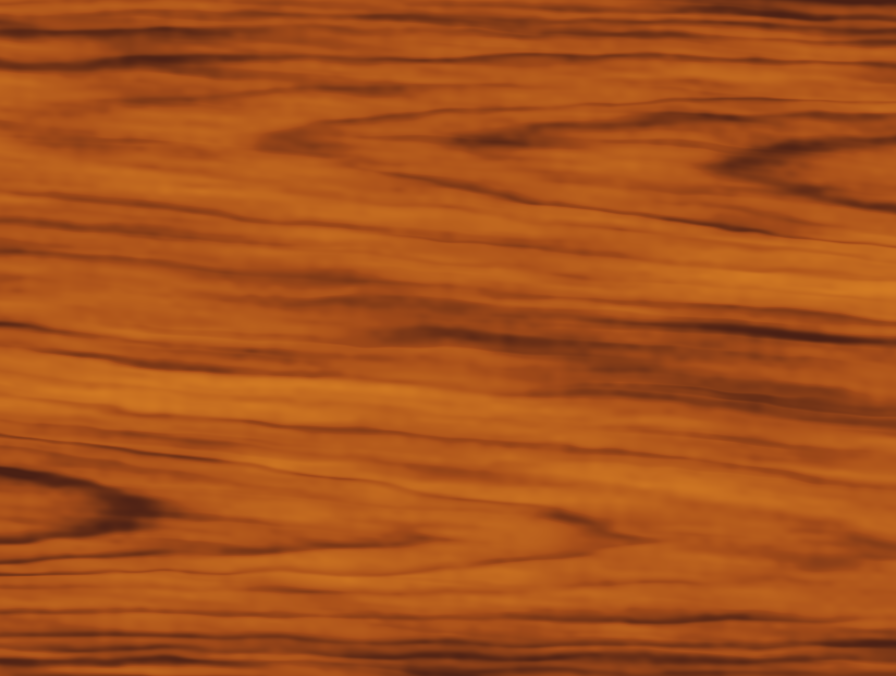
Write a Shadertoy shader that draws this texture.

```glsl
// Polished orange-brown wood with two long cathedral figures, one the half-turn of the other.
// Growth rings are level lines of a stretched ring field; soft latewood lines sit at
// chosen ring radii, and stretched value noise adds fibres, veins and broad tints.

const vec3 DARK_BROWN = vec3(0.29, 0.125, 0.08);
const vec3 RUST_ORANGE = vec3(0.66, 0.302, 0.098);
const vec3 HONEY_GOLD = vec3(0.83, 0.485, 0.14);

float hash(vec2 cell) {
    vec3 k = fract(vec3(cell.xyx) * 0.1031);
    k += dot(k, k.yzx + 33.33);
    return fract((k.x + k.y) * k.z);
}

float valueNoise(vec2 p) {
    vec2 i = floor(p), f = fract(p);
    f = f * f * (3.0 - 2.0 * f);
    float low = mix(hash(i), hash(i + vec2(1, 0)), f.x);
    float high = mix(hash(i + vec2(0, 1)), hash(i + vec2(1, 1)), f.x);
    return mix(low, high, f.y);
}

// Noise centred on zero
float wobble(vec2 p) { return valueNoise(p + 57.0) - 0.5; }

// Signed height above the tilted axis of a cathedral
float axisOffset(vec2 p) { return p.y - 0.28 + 0.05 * p.x; }

// Nested parabolas opening right that flatten into straight grain far away
float ringRadius(vec2 p) {
    float d = axisOffset(p);
    return sqrt(d * d + 0.0128 * max(0.8 - p.x, 0.02));
}

float smoothMin(float a, float b, float k) {
    float h = max(k - abs(a - b), 0.0) / k;
    return min(a, b) - h * h * k * 0.25;
}

// Dark line with separate softness toward and away from the heart
float ringLine(float radius, float centre, float inner, float outer) {
    float d = radius - centre;
    float w = d < 0.0 ? inner : outer;
    return exp(-d * d / (w * w));
}

// A ring line over a wide faint halo that fades toward the heart
float haloLine(float radius, float centre, float width) {
    return 0.75 * ringLine(radius, centre, width, 0.7 * width)
         + 0.25 * ringLine(radius, centre, 3.5 * width, width);
}

// Total latewood darkness for a ring radius, upper flank and rightward weights
float latewood(float r, float upper, float right) {
    float ink = 0.22 * (1.0 - smoothstep(0.045, 0.085, r));
    ink += 0.75 * ringLine(r, 0.068, 0.008, 0.005);
    ink += 0.62 * haloLine(r, 0.097, 0.0045) * mix(0.3, 1.0, upper);
    ink += 0.48 * haloLine(r, 0.115, 0.003);
    ink += 0.28 * haloLine(r, 0.135, 0.005) * mix(1.0, 0.6, right);
    ink += 0.44 * haloLine(r, 0.167, 0.005);
    ink += 0.42 * haloLine(r, 0.197, 0.006) * mix(0.45, 1.0, upper);
    ink += 0.42 * haloLine(r, 0.215, 0.006) * upper;
    ink += ringLine(r, 0.232, 0.005, 0.008) * mix(0.24, 0.62, right);
    ink += ringLine(r, 0.263, 0.009, 0.006) * mix(0.10, 0.56, right);
    return ink;
}

vec3 woodColour(float tone) {
    vec3 shade = mix(DARK_BROWN, RUST_ORANGE, smoothstep(0.0, 1.0, tone * 1.6 + 0.1));
    return mix(shade, HONEY_GOLD, clamp((tone - 0.45) * 1.7, 0.0, 1.0));
}

void mainImage(out vec4 fragColor, in vec2 fragCoord) {
    vec2 p = (fragCoord - 0.5 * iResolution.xy) / iResolution.y;

    // Bend the grain gently, then add small tremors
    vec2 bent = p;
    bent.y += 0.014 * wobble(p * vec2(3.0, 6.0));
    bent.y += 0.007 * wobble(p * vec2(9.0, 26.0) + 11.0);
    bent.y += 0.004 * wobble(p * vec2(24.0, 70.0) + 23.0);

    // Join the figure to its half-turned twin
    float above = ringRadius(bent), below = ringRadius(-bent);
    float ring = smoothMin(above, below, 0.025);
    ring += 0.005 * wobble(vec2(p.x * 7.0, p.y * 60.0) + 83.0);
    vec2 q = mix(-bent, bent, smoothstep(-0.025, 0.025, below - above));
    float upper = smoothstep(-0.02, 0.02, axisOffset(q));
    float right = smoothstep(0.0, 0.4, q.x);

    // Latewood lines of uneven strength, and thin veins between them
    float uneven = 0.45 + 0.75 * valueNoise(vec2(p.x * 5.0, p.y * 24.0) + 5.0);
    uneven += 0.35 * wobble(vec2(p.x * 14.0, p.y * 80.0) + 15.0);
    float ink = latewood(ring, upper, right) * uneven;
    float across = bent.y + 0.07 * bent.x;
    ink += 0.15 * smoothstep(0.60, 0.95, valueNoise(vec2(p.x * 2.6, across * 65.0) + 40.0));
    ink = 0.75 * (1.0 - exp(-1.25 * ink));

    // Fibres and broad tints
    float tone = 0.63;
    tone += 0.28 * wobble(vec2(p.x * 2.2, across * 11.0));
    tone += 0.30 * wobble(vec2(p.x * 4.5, across * 36.0) + 9.0);
    tone += 0.18 * wobble(vec2(p.x * 11.0, across * 95.0) + 31.0);
    tone += 0.08 * wobble(vec2(p.x * 55.0, across * 85.0) + 71.0);
    tone += 0.24 * ringLine(ring, 0.18, 0.05, 0.035) * right * (1.0 - upper);
    tone += 0.08 * ringLine(ring, 0.11, 0.03, 0.03);
    tone -= 0.11 * smoothstep(0.22, 0.28, ring);
    tone -= 0.09 * smoothstep(0.15, 0.20, ring) * upper;

    fragColor = vec4(woodColour(tone - ink), 1.0);
}
```
